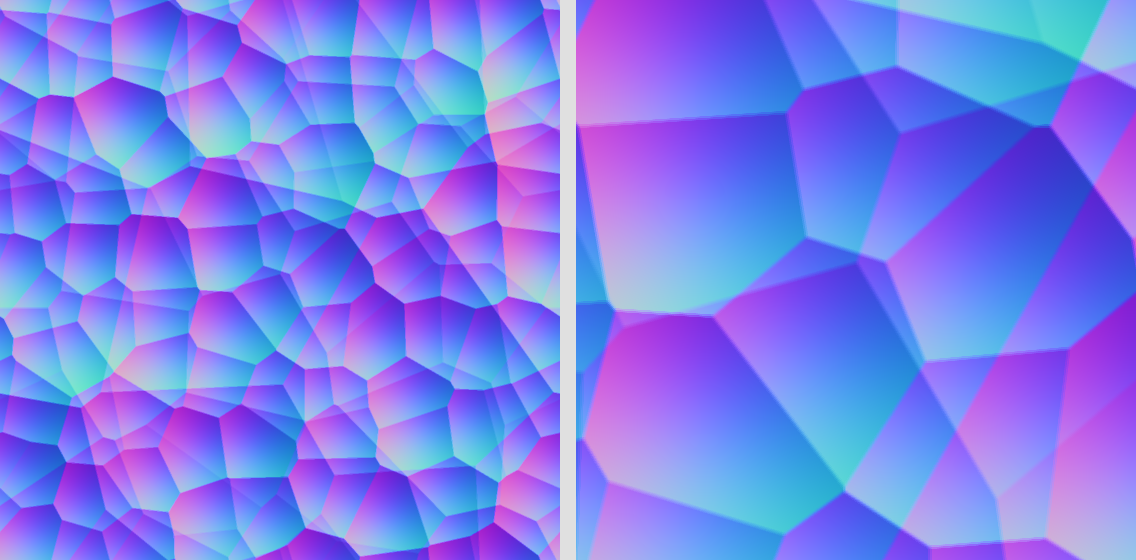
Left: the whole. Right: its middle third, enlarged.
This texture map is drawn by a Shadertoy shader. Its source:

```glsl
const int LAYERS = 3;
const float CELLS[LAYERS] = float[](3.0, 5.0, 9.0);     // whole repeats per canvas
const float SLOPES[LAYERS] = float[](0.75, 0.52, 0.98); // steepness of each layer
const float JITTER = 0.94;      // 0 = square grid, 1 = fully scattered
const float SOFTNESS = 0.0011;  // spacing of the edge samples, in canvas units
const int SAMPLE_RADIUS = 1;
const float SEED = 17.0;

vec2 hash2(vec2 p, float seed) {
    vec3 q = fract((p.xyx + seed * vec3(1.0, 1.7, 2.3)) * vec3(0.1031, 0.1030, 0.0973));
    q += dot(q, q.yzx + 33.33);
    return fract((q.xx + q.yz) * q.zy);
}

// Vector from p to the closest cell centre, on a grid that wraps after "count" cells
vec2 toNearestCentre(vec2 p, float count, float seed) {
    vec2 cell = floor(p);
    vec2 local = p - cell;
    vec2 nearest = vec2(0.0);
    float best = 1e3;
    for (int y = -1; y <= 1; y++)
    for (int x = -1; x <= 1; x++) {
        vec2 neighbour = vec2(x, y);
        vec2 id = mod(cell + neighbour, count);
        vec2 centre = 0.5 + JITTER * (hash2(id, seed) - 0.5);
        vec2 offset = neighbour + centre - local;
        float d = dot(offset, offset);
        if (d < best) {
            best = d;
            nearest = offset;
        }
    }
    return nearest;
}

// Slope of stacked squared-distance cells: linear inside a cell, creased at its border
vec2 slopeAt(vec2 uv) {
    vec2 slope = vec2(0.0);
    for (int i = 0; i < LAYERS; i++) {
        float seed = SEED + 11.0 * float(i);
        vec2 shift = hash2(vec2(seed), 3.0);
        slope += SLOPES[i] * toNearestCentre(uv * CELLS[i] + shift, CELLS[i], seed);
    }
    return slope;
}

void mainImage(out vec4 fragColor, in vec2 fragCoord) {
    vec2 uv = fragCoord / iResolution.xy;

    // Average nearby normals to soften the creases
    vec3 normal = vec3(0.0);
    for (int y = -SAMPLE_RADIUS; y <= SAMPLE_RADIUS; y++)
    for (int x = -SAMPLE_RADIUS; x <= SAMPLE_RADIUS; x++)
        normal += normalize(vec3(slopeAt(uv + SOFTNESS * vec2(x, y)), 1.0));

    // Pack the unit normal into colour
    fragColor = vec4(0.5 + 0.5 * normalize(normal), 1.0);
}
```
